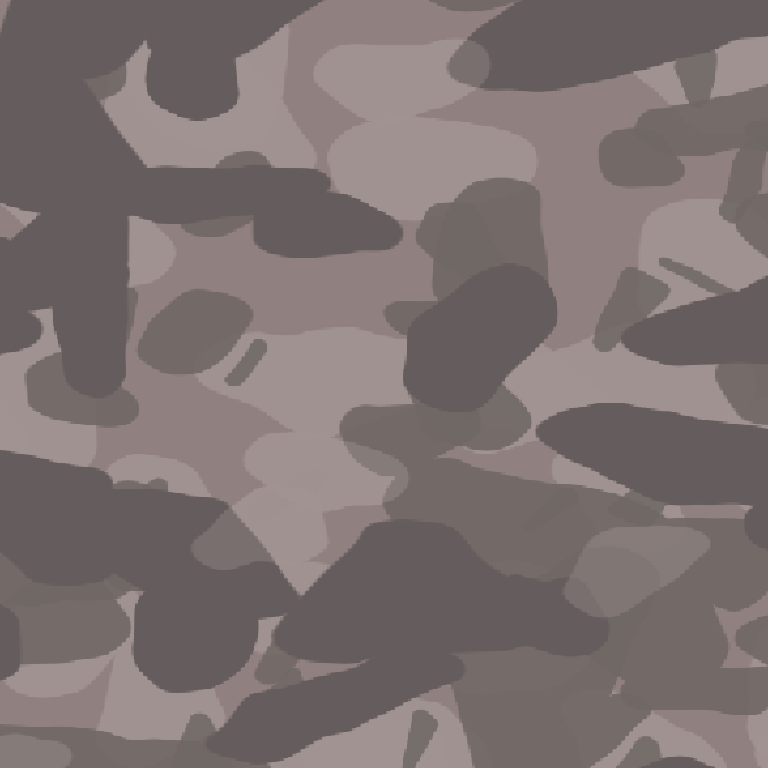
Write a WebGL 2 fragment shader that draws this pattern.

```glsl
#version 300 es
precision highp float;
// Muted camouflage: wide overlapping patches in warm greys with softly stepped edges.

uniform vec2 u_resolution;
out vec4 fragColor;

const vec3 ROSE_BASE  = vec3(0.565, 0.502, 0.498);
const vec3 PALE_GREY  = vec3(0.629, 0.577, 0.570);
const vec3 OLIVE_GREY = vec3(0.435, 0.405, 0.393);
const vec3 DARK_GREY  = vec3(0.397, 0.364, 0.364);

const float STEPS = 180.0;    // stair steps across the canvas
const float EDGE  = 0.0012;   // half width of the soft edge

// Two random values per lattice point and seed.
vec2 hash(vec2 cell, float seed) {
    vec3 h = fract(vec3(cell, seed) * vec3(0.1031, 0.1030, 0.0973));
    h += dot(h, h.yzx + 33.33);
    return fract((h.xx + h.yz) * h.zy);
}

// Smooth vector noise in -1..1.
vec2 noise(vec2 p, float seed) {
    vec2 i = floor(p), f = smoothstep(0.0, 1.0, fract(p));
    vec2 low  = mix(hash(i, seed), hash(i + vec2(1, 0), seed), f.x);
    vec2 high = mix(hash(i + vec2(0, 1), seed), hash(i + vec2(1, 1), seed), f.x);
    return 2.0 * mix(low, high, f.y) - 1.0;
}

// Continuous staircase, flat within each step.
vec2 staircase(vec2 p, float steps) {
    vec2 q = p * steps;
    return (floor(q) + smoothstep(0.2, 0.8, fract(q))) / steps;
}

// Squared distance to an edge in x, signed side of it in y.
vec2 edgeInfo(vec2 p, vec2 a, vec2 b, float winding) {
    vec2 e = b - a, v = p - a;
    vec2 w = v - e * clamp(dot(v, e) / max(dot(e, e), 1e-5), 0.0, 1.0);
    return vec2(dot(w, w), winding * (v.x * e.y - v.y * e.x));
}

float triangleDistance(vec2 p, vec2 a, vec2 b, vec2 c) {
    vec2 ab = b - a, ac = c - a;
    float winding = sign(ac.y * ab.x - ac.x * ab.y);
    vec2 d = min(min(edgeInfo(p, a, b, -winding), edgeInfo(p, b, c, -winding)),
                 edgeInfo(p, c, a, -winding));
    return -sqrt(d.x) * sign(d.y);
}

// Random corner inside a disc.
vec2 corner(vec2 cell, float seed, float spread) {
    vec2 h = hash(cell, seed);
    float angle = 6.2832 * h.x;
    return spread * sqrt(h.y) * vec2(cos(angle), sin(angle));
}

// Coverage of rounded triangles scattered on a stretched, jittered grid.
float patches(vec2 p, vec2 grid, float density, float spread, float roundness,
              float opacity, float seed) {
    vec2 q = p * grid + 20.0;
    vec2 home = floor(q);
    float cover = 0.0;
    for (int y = -1; y <= 1; y++) {
        for (int x = -1; x <= 1; x++) {
            vec2 cell = home + vec2(x, y);
            vec2 traits = hash(cell, seed);
            if (traits.x > density) continue;
            vec2 local = q - cell - hash(cell, seed + 1.0);
            float radius = roundness * mix(0.65, 1.3, traits.y);
            float d = triangleDistance(local, corner(cell, seed + 2.0, spread),
                                       corner(cell, seed + 3.0, spread),
                                       corner(cell, seed + 4.0, spread)) - radius;
            float inside = 1.0 - smoothstep(-EDGE, EDGE, d / grid.y);
            cover = mix(cover, 1.0, opacity * inside);
        }
    }
    return cover;
}

void main() {
    vec2 p = gl_FragCoord.xy / min(u_resolution.x, u_resolution.y);
    p = staircase(p, STEPS);
    p += 0.005 * noise(p * 24.0, 5.0) + 0.008 * noise(p * 9.0, 9.0);

    // Pale rounded patches, lowest of all
    float pale = patches(p, vec2(3.8, 6.5), 0.62, 0.50, 0.28, 0.95, 11.0);

    // Olive patches: large wedges, medium lumps, short strokes
    float olive = patches(p, vec2(2.7, 4.2), 0.14, 0.65, 0.20, 0.88, 23.0);
    olive = max(olive, patches(p, vec2(5.2, 8.5), 0.34, 0.55, 0.24, 0.88, 37.0));
    float strokes = patches(p, vec2(11.0, 13.0), 0.10, 0.70, 0.14, 0.85, 41.0);

    // Dark patches: long bars and compact lumps
    float dark = patches(p, vec2(2.8, 7.0), 0.44, 0.66, 0.24, 1.0, 53.0);
    dark = max(dark, patches(p, vec2(5.5, 7.0), 0.16, 0.50, 0.30, 1.0, 67.0));

    // Pale veils, translucent where they cross darker patches
    float veil = patches(p, vec2(4.5, 8.0), 0.13, 0.50, 0.27, 0.95, 79.0);
    veil *= mix(1.0, 0.35, max(dark, olive));

    vec3 color = mix(ROSE_BASE, PALE_GREY, pale);
    color = mix(color, OLIVE_GREY, olive);
    color = mix(color, OLIVE_GREY, strokes);
    color = mix(color, DARK_GREY, dark);
    color = mix(color, PALE_GREY, veil);
    fragColor = vec4(color, 1.0);
}
```
